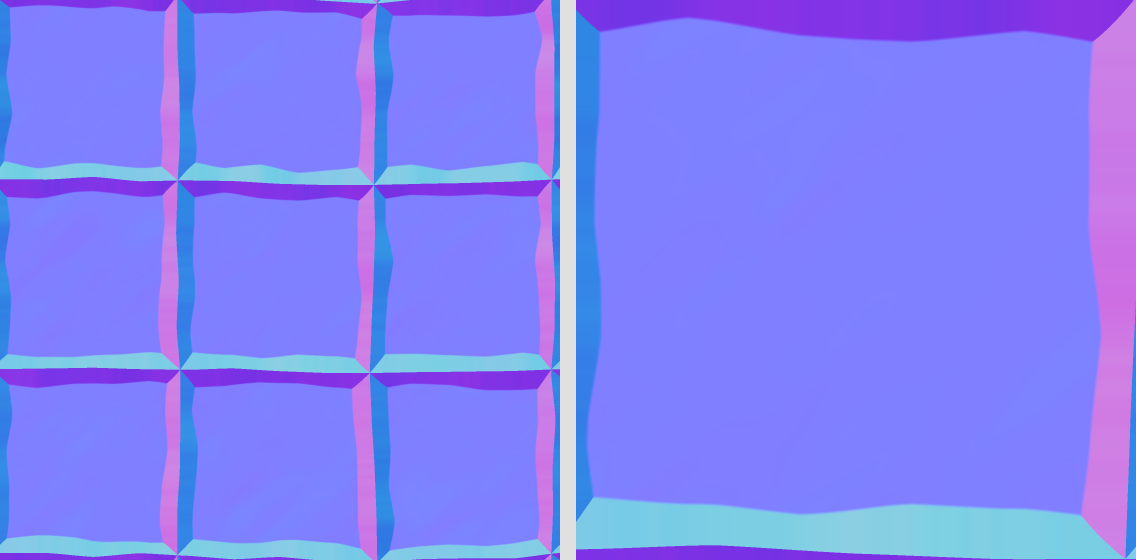
Left, the full canvas; right, a detail of the centre.
This texture map is drawn by a WebGL 1 fragment shader. Its source:

```glsl
precision highp float;
// Tangent-space normal map of square stone tiles with chipped, bevelled edges.

uniform vec2 u_resolution;

const float TILES = 3.0;           // repeats across and down
const float BEVEL_WIDTH = 0.081;   // lengths are in tile units
const float BEVEL_WEAR = 0.023;
const float BEVEL_SLOPE = 0.76;
const float WEAR_FREQ = 5.0;       // chips per tile side
const float STREAK_FREQ = 36.0;    // fine marks per tile side
const float STREAK_TILT = 0.035;
const float SIDE_TWIST = 0.05;     // vertical lean of left and right bevels
const float SEAM_WOBBLE = 0.012;
const float NODE_LEAN = 0.04;
const float NODE_JITTER = 0.018;
const float GRAIN_TILT = 0.17;
const vec2 GRAIN_DIR = vec2(0.77, 0.64);
const vec2 GRAIN_FREQ = vec2(2.5, 10.0);
const float EDGE_SOFT = 0.004;
const int SAMPLES = 3;             // supersamples per axis

float hash(vec2 p) {
  return fract(sin(dot(p, vec2(127.1, 311.7))) * 43758.5453);
}

float noise(vec2 p) {
  vec2 i = floor(p);
  vec2 f = fract(p);
  f = f * f * (3.0 - 2.0 * f);
  return mix(mix(hash(i), hash(i + vec2(1.0, 0.0)), f.x),
             mix(hash(i + vec2(0.0, 1.0)), hash(i + 1.0), f.x), f.y);
}

// Signed 1D noise with soft kinks that wraps over the whole canvas
float wave(float t, float seed, float freq) {
  float x = t * freq;
  float i = floor(x);
  float f = x - i;
  float period = TILES * freq;
  float a = hash(vec2(floor(mod(i + 0.5, period)), seed));
  float b = hash(vec2(floor(mod(i + 1.5, period)), seed));
  float eased = mix(f, f * f * (3.0 - 2.0 * f), 0.4);
  return 2.0 * mix(a, b, eased) - 1.0;
}

vec2 wrapId(vec2 id) {
  return floor(mod(id + 0.5, TILES));
}

// Displacement of a grid crossing
vec2 nodeShift(vec2 node) {
  vec2 n = wrapId(node);
  vec2 jitter = 2.0 * vec2(hash(n + 3.7), hash(n + 19.3)) - 1.0;
  float lean = NODE_LEAN * (1.0 - step(1.5, n.x));
  return vec2(-lean, lean) + NODE_JITTER * jitter;
}

// Position of vertical seam id.x and horizontal seam id.y beside point g
vec2 seams(vec2 id, vec2 g) {
  vec2 k = floor(g);
  vec2 f = g - k;
  vec2 n = wrapId(id);
  float x = mix(nodeShift(vec2(id.x, k.y)).x, nodeShift(vec2(id.x, k.y + 1.0)).x, f.y);
  float y = mix(nodeShift(vec2(k.x, id.y)).y, nodeShift(vec2(k.x + 1.0, id.y)).y, f.x);
  vec2 wobble = vec2(wave(g.y, n.x + 41.0, 4.0), wave(g.x, n.y + 67.0, 4.0));
  return id + vec2(x, y) + SEAM_WOBBLE * wobble;
}

// Faint diagonal brushing on the flat top
vec2 grainTilt(vec2 local, float seed) {
  vec2 across = vec2(-GRAIN_DIR.y, GRAIN_DIR.x);
  vec2 q = vec2(dot(local, GRAIN_DIR), dot(local, across));
  float streak = noise(q * GRAIN_FREQ + seed) - 0.5;
  float fine = noise(q * GRAIN_FREQ * 2.3 + seed + 31.0) - 0.5;
  float patchiness = mix(0.25, 1.0, smoothstep(0.2, 0.8, noise(local * 3.0 + seed + 57.0)));
  return across * GRAIN_TILT * patchiness * (0.6 * streak + 0.3 * fine);
}

vec3 tileNormal(vec2 g) {
  // Owning tile and distances to its sides
  vec2 id = floor(g + 0.5);
  id -= step(g, seams(id, g));
  vec2 low = g - seams(id, g);
  vec2 high = seams(id + 1.0, g) - g;
  vec2 facing = 2.0 * step(high, low) - 1.0;
  vec2 dist = min(low, high);

  // Worn bevel widths, mitred at the corners
  float tileSeed = dot(wrapId(id), vec2(7.0, 23.0));
  vec2 seed = tileSeed + vec2(2.0, 5.0) + facing;
  vec2 width = BEVEL_WIDTH + BEVEL_WEAR * vec2(wave(g.y, seed.x, WEAR_FREQ),
                                               wave(g.x, seed.y, WEAR_FREQ));
  vec2 depth = dist / width;
  bool upright = depth.x < depth.y;
  vec2 axis = upright ? vec2(1.0, 0.0) : vec2(0.0, 1.0);
  float along = dot(g, axis.yx);
  float sideSeed = dot(seed, axis);

  // Bevel tilt follows the chipped outline; its green channel points down
  float chip = wave(along + 0.03, sideSeed, WEAR_FREQ) - wave(along - 0.03, sideSeed, WEAR_FREQ);
  float streak = wave(along, sideSeed + 90.0, STREAK_FREQ);
  float turn = 0.6 * chip * BEVEL_WEAR / 0.06 + STREAK_TILT * streak;
  float steep = BEVEL_SLOPE * (1.0 + 0.07 * wave(along, sideSeed + 130.0, 3.0));
  vec2 bevel = axis * facing * steep + axis.yx * turn;
  bevel.y += axis.x * facing.x * SIDE_TWIST;
  bevel.y = -bevel.y;

  float top = smoothstep(-EDGE_SOFT, EDGE_SOFT, dot(dist - width, axis));
  vec2 tilt = mix(bevel, grainTilt(g - id, tileSeed), top);
  return normalize(vec3(tilt, 1.0));
}

void main() {
  vec3 color = vec3(0.0);
  for (int j = 0; j < SAMPLES; j++) {
    for (int i = 0; i < SAMPLES; i++) {
      vec2 offset = (vec2(float(i), float(j)) + 0.5) / float(SAMPLES) - 0.5;
      vec2 uv = (gl_FragCoord.xy + offset) / u_resolution;
      color += 0.5 + 0.5 * tileNormal(uv * TILES);
    }
  }
  gl_FragColor = vec4(color / float(SAMPLES * SAMPLES), 1.0);
}
```
